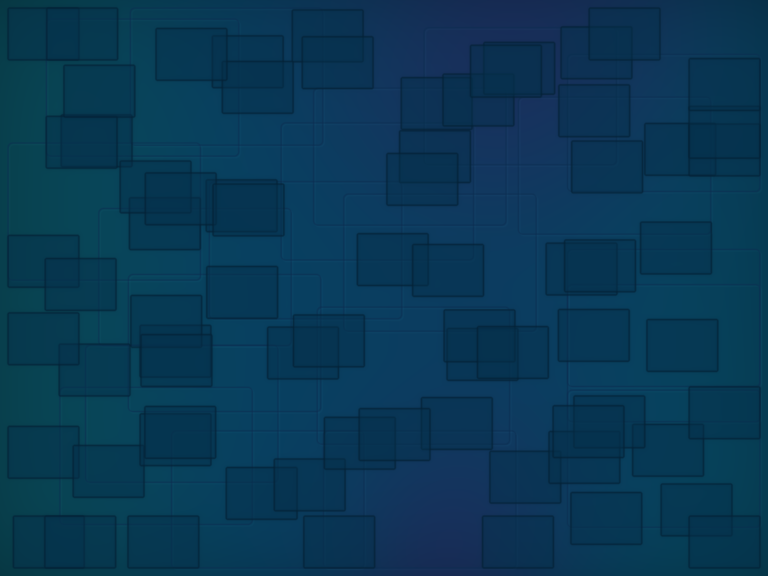
A Shadertoy shader for this background:

```glsl
// Dark teal-to-indigo backdrop with scattered translucent rectangles.
// A smooth colour wash comes first, then large faint embossed frames and
// small tinted panels, both placed on jittered grids. Unit: canvas height.

const vec2 PANEL_HALF = vec2(0.0615, 0.045);
const vec2 FRAME_HALF = vec2(0.167, 0.119);
const vec3 PANEL_TINT = vec3(0.018, 0.188, 0.296);
const vec3 PANEL_EDGE = vec3(0.012, 0.125, 0.205);
const vec3 FRAME_EDGE = vec3(0.045, 0.175, 0.315);

// Two random values in 0..1 from a cell index and a seed.
vec2 hash2(vec2 cell, float seed) {
    vec3 p = fract(vec3(cell.xyx + seed) * vec3(0.1031, 0.1030, 0.0973));
    p += dot(p, p.yzx + 33.33);
    return fract((p.xx + p.yz) * p.zy);
}

// Signed distance to a rectangle with rounded corners.
float roundedBox(vec2 p, vec2 halfSize, float radius) {
    vec2 d = abs(p) - halfSize + radius;
    return length(max(d, 0.0)) + min(max(d.x, d.y), 0.0) - radius;
}

// Soft line of the given half width around distance zero.
float softLine(float dist, float halfWidth, float blur) {
    return 1.0 - smoothstep(halfWidth - blur, halfWidth + blur, abs(dist));
}

// Jittered grid position, held inside the canvas.
vec2 scatter(vec2 cell, vec2 grid, float spread, vec2 halfSize, vec2 canvas, float seed) {
    vec2 jitter = (hash2(cell, seed) - 0.5) * spread;
    vec2 center = (cell + 0.5 + jitter) / grid * canvas;
    vec2 margin = halfSize + 0.014;
    return clamp(center, margin, canvas - margin);
}

// Green left, blue centre, indigo band at top and bottom, dim rim.
vec3 backdrop(vec2 q) {
    vec3 green = vec3(0.035, 0.285, 0.345);
    vec3 blue = vec3(0.028, 0.252, 0.378);
    vec3 teal = vec3(0.025, 0.275, 0.370);
    vec3 indigo = vec3(0.098, 0.190, 0.368);
    vec3 color = mix(green, blue, smoothstep(0.0, 0.38, q.x));
    color = mix(color, teal, smoothstep(0.65, 1.0, q.x) * (1.0 - 0.6 * q.y));
    float offset = (q.x - mix(0.58, 0.67, q.y)) / mix(0.14, 0.25, q.y);
    float band = exp(-offset * offset);
    band *= mix(0.25, 1.0, smoothstep(0.05, 0.45, abs(q.y - 0.45)));
    color = mix(color, indigo, band);
    vec2 rim = abs(q - 0.5) * 2.0;
    return color * (1.0 - 0.13 * pow(rim.x, 6.0)) * (1.0 - 0.13 * pow(rim.y, 6.0));
}

// Faint outline with a light line beside the dark one.
vec3 drawFrame(vec3 color, vec2 p, float pixel) {
    float dist = roundedBox(p, FRAME_HALF, 0.008);
    float shine = roundedBox(p - vec2(0.0025, -0.0025), FRAME_HALF, 0.008);
    color += vec3(0.008, 0.018, 0.018) * softLine(shine, 0.0012, pixel);
    return mix(color, FRAME_EDGE, 0.55 * softLine(dist, 0.0012, pixel));
}

// Translucent fill with a dark, slightly blurred outline.
vec3 drawPanel(vec3 color, vec2 p, float pixel) {
    float dist = roundedBox(p, PANEL_HALF, 0.003);
    float fill = 1.0 - smoothstep(-pixel, pixel, dist);
    color = mix(color, PANEL_TINT, 0.48 * fill);
    float glow = exp(-abs(dist) / 0.003);
    color = mix(color, PANEL_EDGE, 0.16 * glow);
    return mix(color, PANEL_EDGE, 0.62 * softLine(dist, 0.0014, pixel));
}

void mainImage(out vec4 fragColor, in vec2 fragCoord) {
    vec2 canvas = vec2(iResolution.x / iResolution.y, 1.0);
    vec2 p = fragCoord / iResolution.y;
    float pixel = 1.0 / iResolution.y;
    vec3 color = backdrop(p / canvas);

    // Large frames
    vec2 frameGrid = vec2(4.0, 5.0);
    for (int i = 0; i < 20; i++) {
        vec2 cell = vec2(i % 4, i / 4);
        vec2 center = scatter(cell, frameGrid, 1.2, FRAME_HALF, canvas, 17.0);
        color = drawFrame(color, p - center, pixel);
    }

    // Small panels
    vec2 panelGrid = vec2(9.0, 8.0);
    for (int i = 0; i < 72; i++) {
        vec2 cell = vec2(i % 9, i / 9);
        vec2 center = scatter(cell, panelGrid, 1.35, PANEL_HALF, canvas, 5.0);
        color = drawPanel(color, p - center, pixel);
    }

    fragColor = vec4(color, 1.0);
}
```
